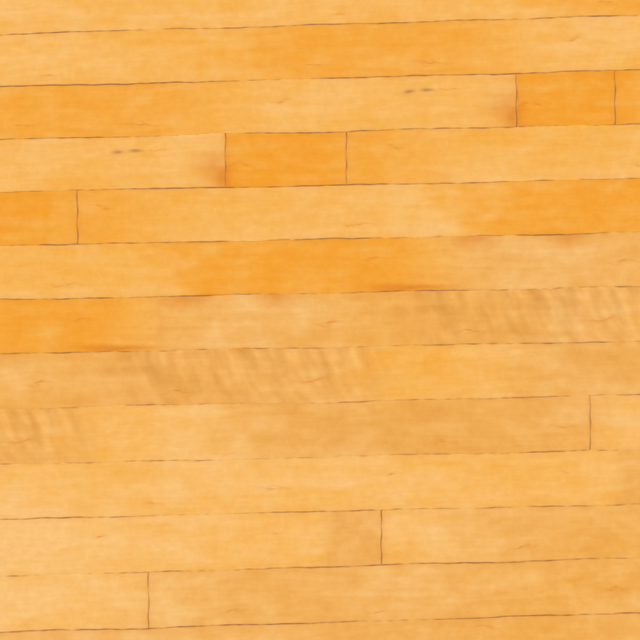
This texture is drawn by a WebGL 1 fragment shader. Its source:

```glsl
precision highp float;
// Worn honey-coloured maple floor: twelve slightly tilted strips with faint, broken seams.
// Stain, knots and grain live on a coordinate that slides sideways by a fixed amount
// per strip, so the same marks return along descending diagonals.
uniform vec2 u_resolution;
const float PI = 3.14159265;
const float STRIP_H = 0.0848;     // height of one strip
const float FIRST_SEAM = 0.056;   // top seam at the left edge, from the top
const float TILT = 0.032;         // rise of the seams across the canvas
const float SAG = 0.012;          // bow of the seams at the left
const float SHIFT = 0.455;        // slide of the markings per strip
const float SEAM_W = 0.0019;      // soft half width of a seam
const float FLECK_CELL = 0.21;    // spacing of the grain flecks
const float GRAIN = 0.026;
const float SPECKLE = 0.030;
const vec3 PALE = vec3(0.980, 0.762, 0.465);
const vec3 HONEY = vec3(0.968, 0.684, 0.290);
const vec3 AMBER = vec3(0.962, 0.630, 0.195);
const vec3 TAN = vec3(0.905, 0.630, 0.310);
const vec3 RUST = vec3(0.850, 0.460, 0.130);
const vec3 SEAM = vec3(0.620, 0.420, 0.270);

float hash(vec2 p) {
  return fract(sin(dot(p, vec2(127.1, 311.7))) * 43758.545);
}
float cornerSlope(vec2 cell, vec2 f) {
  float a = 2.0 * PI * hash(cell);
  return dot(vec2(cos(a), sin(a)), f);
}
// Gradient noise, about -0.7 to 0.7
float noise(vec2 p) {
  vec2 i = floor(p), f = fract(p), e = vec2(1.0, 0.0);
  vec2 w = f * f * f * (f * (f * 6.0 - 15.0) + 10.0);
  return mix(mix(cornerSlope(i, f), cornerSlope(i + e, f - e), w.x),
             mix(cornerSlope(i + e.yx, f - e.yx), cornerSlope(i + 1.0, f - 1.0), w.x), w.y);
}
// Soft-edged interval from a to b
float band(float x, float a, float b, float soft) {
  return smoothstep(a - soft, a + soft, x) - smoothstep(b - soft, b + soft, x);
}
float blob(vec2 d, vec2 radius) {
  d /= radius;
  return exp(-dot(d, d));
}
// Distance to the end joints of a diagonal run of strips
float jointRun(float strip, float x, float first, float start, float stride, float count) {
  float k = strip - first;
  return mix(1.0, abs(x - start - stride * k), step(-0.5, k) * step(k, count - 0.5));
}
float line(float d) {
  return 1.0 - smoothstep(0.0, SEAM_W + 0.3 / u_resolution.y, d);
}

void main() {
  vec2 p = gl_FragCoord.xy / u_resolution;
  float depth = 1.0 - p.y;
  // Strip index, position within the strip (0 at its top) and sliding coordinate
  float wobble = 0.003 * noise(vec2(p.x * 7.0, depth * 9.0)) + 0.0012 * noise(p * vec2(38.0, 9.0));
  float along = (depth - FIRST_SEAM + TILT * p.x + wobble
      + SAG * sin(PI * depth) * (1.0 - p.x)) / STRIP_H + 1.0;
  float strip = floor(along), v = fract(along);
  float u = p.x + SHIFT * strip;
  vec2 q = vec2(u, v * STRIP_H);

  // Broad tone: clouds, streaks along the strip and a paler lower left corner
  float cloud = noise(q * vec2(5.0, 16.0)) + 0.5 * noise(q * vec2(13.0, 38.0) + 7.0);
  float streak = noise(q * vec2(6.0, 75.0) + cloud) + 0.6 * noise(q * vec2(24.0, 60.0) + 3.0);
  float mottle = noise(p * vec2(20.0, 26.0)) + 0.7 * noise(p * vec2(46.0, 60.0) + 9.0);
  float edge = u + 0.05 * cloud + 0.02 * streak + 0.02 * mottle;
  float paleCorner = smoothstep(0.66, 0.82, depth) * (1.0 - smoothstep(0.1, 0.75, p.x));
  float honey = 0.50 + 0.42 * cloud + 0.25 * streak + 0.5 * noise(p * 4.0) + 0.30 * mottle
      + 0.15 * (hash(vec2(strip, 4.0)) - 0.5) - 0.4 * paleCorner;
  vec3 color = mix(PALE, HONEY, clamp(honey, 0.0, 1.0));

  // Varnished patches, then brown patches with curly figure
  float amber = 0.55 * band(edge, 0.83, 1.25, 0.08)
      + 0.65 * band(u, 1.717, 2.9, 0.003) * (1.0 - smoothstep(1.94, 2.14, edge))
      + 0.25 * band(u, 1.717, 1.9, 0.01) + 0.8 * band(edge, 2.54, 2.95, 0.08);
  color = mix(color, AMBER, clamp(amber * (0.95 + 0.3 * cloud + 0.25 * streak + 0.3 * mottle), 0.0, 1.0));
  float figured = band(edge, 3.39, 3.77, 0.06);
  vec2 bend = vec2(u * 40.0 - v * 1.6 + 0.5 * cloud, v * 1.1);
  float curl = noise(bend) + 0.6 * noise(bend * vec2(2.2, 1.7) + 5.0);
  float brown = 0.32 * band(edge, 2.98, 3.40, 0.05) + 0.48 * figured
      + 0.42 * band(edge, 4.0, 4.57, 0.1) * step(strip, 8.5)
      + 0.42 * band(u, 5.06, 5.146, 0.02) * step(strip, 10.5) + 0.32 * smoothstep(5.15, 5.35, edge);
  color = mix(color, TAN, clamp(brown * (1.0 + 0.5 * cloud + 0.3 * streak + 0.6 * mottle), 0.0, 1.0));
  color *= 1.0 + figured * curl * (1.0 - 0.6 * v) * vec3(0.09, 0.13, 0.20);

  // Rust blooms near joints and seams, a pair of knots, sparse flecks along the grain
  vec2 m = vec2(u + 0.02 * cloud, v + 0.1 * streak);
  float rust = 0.35 * blob(m - vec2(1.692, 0.62), vec2(0.024, 0.3))
      + 0.45 * blob(m - vec2(1.713, 0.85), vec2(0.013, 0.18))
      + 0.55 * blob(m - vec2(2.915, 0.92), vec2(0.060, 0.09))
      + 0.40 * blob(m - vec2(3.015, 0.05), vec2(0.028, 0.15))
      + 0.35 * blob(m - vec2(3.160, 0.05), vec2(0.028, 0.15));
  float knots = blob(m - vec2(1.552, 0.30), vec2(0.008, 0.06))
      + blob(m - vec2(1.580, 0.26), vec2(0.010, 0.05));
  float cell = floor(u / FLECK_CELL);
  vec2 seed = vec2(cell, 11.0);
  vec2 d = vec2(u - (cell + 0.3 + 0.4 * hash(seed + 3.0)) * FLECK_CELL,
      v - 0.15 - 0.7 * hash(seed + 5.0) + 0.10 * noise(vec2(u * 40.0, v * 5.0)));
  float fleck = blob(d, vec2(0.010 + 0.016 * hash(seed + 9.0), 0.03)) * (0.6 + noise(q * vec2(90.0, 300.0)));
  color = mix(color, RUST, clamp(rust + 0.38 * fleck * step(0.4, hash(seed)), 0.0, 1.0));
  color = mix(color, SEAM, 0.55 * min(knots, 1.0));

  // Long fibres and fine surface speckle
  float fiber = noise(q * vec2(14.0, 150.0) + cloud) + 0.7 * noise(q * vec2(50.0, 230.0));
  float speckle = noise(p * 85.0) + 0.7 * noise(p * 180.0);
  color *= 1.0 + (GRAIN * fiber + SPECKLE * speckle) * vec3(0.4, 0.8, 1.5);

  // Seams that fade in and out, with a faint stain beside them
  float seamDist = min(v, 1.0 - v) * STRIP_H, seamId = floor(along + 0.5);
  float wear = noise(vec2(p.x * 5.0, seamId * 7.3)) + 0.8 * noise(vec2(p.x * 24.0, seamId * 3.7))
      + 0.6 * noise(vec2(p.x * 75.0, seamId * 5.9));
  float strength = clamp(0.30 + 0.75 * wear + 0.2 * (hash(vec2(seamId, 2.0)) - 0.5), 0.03, 0.75);
  color = mix(color, RUST, 0.16 * strength * exp(-seamDist / 0.005));
  color = mix(color, SEAM, strength * line(seamDist));

  // End joints
  float x = p.x + 0.002 * noise(vec2(strip * 5.3, v * 4.0));
  float joint = min(jointRun(strip, x, 2.0, 0.807, -SHIFT, 2.0), jointRun(strip, x, 2.0, 0.961, -0.42, 3.0));
  joint = min(joint, jointRun(strip, x, 8.0, 0.922, 0.0, 1.0));
  joint = min(joint, jointRun(strip, x, 10.0, 0.596, -0.364, 2.0));
  color = mix(color, RUST, 0.16 * exp(-joint / 0.006));
  color = mix(color, SEAM, (0.42 + 0.5 * noise(vec2(strip + 0.4, v * 5.0))) * line(joint));
  gl_FragColor = vec4(clamp(color, 0.0, 1.0), 1.0);
}
```
